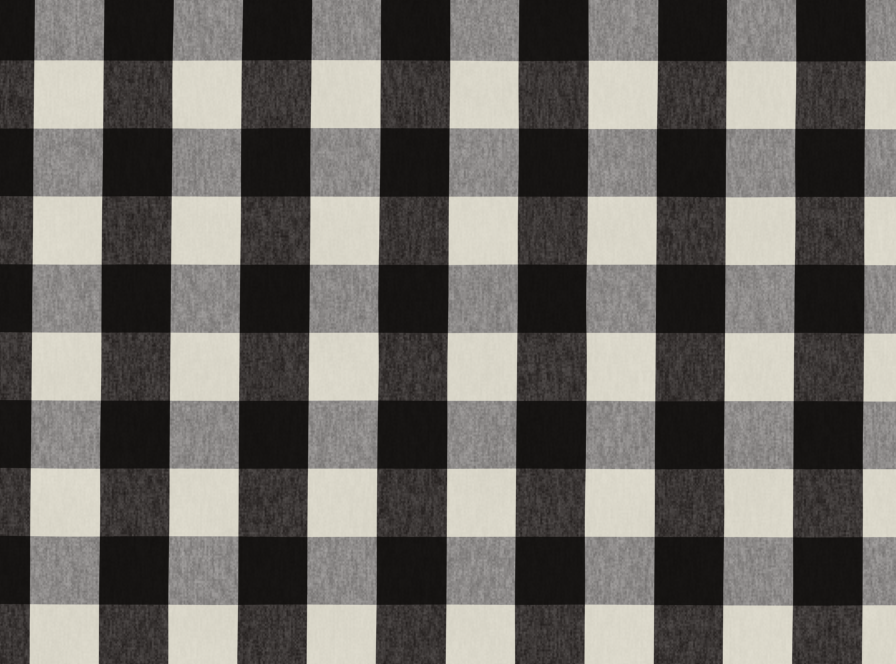
A WebGL 1 fragment shader for this pattern:

```glsl
precision highp float;
// Black and cream buffalo check cotton with mottled woven half-tones.
uniform vec2 u_resolution;

float hash(vec2 p) {
  return fract(sin(dot(p, vec2(12.9898, 78.233))) * 43758.5453);
}

float noise(vec2 p) {
  vec2 i = floor(p), f = fract(p);
  f = f * f * (3.0 - 2.0 * f);
  return mix(mix(hash(i), hash(i + vec2(1.0, 0.0)), f.x),
             mix(hash(i + vec2(0.0, 1.0)), hash(i + vec2(1.0, 1.0)), f.x), f.y);
}

// 1 in the first half of every unit repeat, 0 in the second half.
float paleBand(float t, float blur) {
  float inside = 0.25 - abs(fract(t + 0.25) - 0.5);
  return smoothstep(-blur, blur, inside);
}

void main() {
  vec2 p = gl_FragCoord.xy / u_resolution.y;
  float pixel = 1.0 / u_resolution.y;

  // The warp leans slightly to the right, and the cloth edges waver.
  vec2 waver = 0.0016 * (vec2(noise(p * 9.0), noise(p * 9.0 + 31.0)) - 0.5);
  vec2 cloth = p + waver;
  cloth.x -= 0.0439 + 0.0088 * p.y - 0.0024 * p.x * p.y;
  cloth.y -= 0.807 - 0.0012 * p.x;
  vec2 repeats = cloth / vec2(0.2090, 0.2049);

  float blur = 0.8 * pixel / 0.207;
  float warp = paleBand(repeats.x, blur);
  float weft = paleBand(repeats.y, blur);

  // Four colours from crossing pale and black threads.
  vec3 blackRow = mix(vec3(0.085, 0.077, 0.072), vec3(0.55, 0.54, 0.535), warp);
  vec3 paleRow = mix(vec3(0.23, 0.213, 0.208), vec3(0.855, 0.842, 0.79), warp);
  vec3 color = mix(blackRow, paleRow, weft);

  // Slubs along the warp and weft, plus fine thread grain.
  float warpSlub = noise(p * vec2(330.0, 65.0)) - 0.5;
  float weftSlub = noise(p * vec2(70.0, 300.0) + 17.0) - 0.5;
  float grain = noise(p * vec2(400.0, 340.0) + 53.0) - 0.5;
  float cloud = noise(p * 14.0 + 7.0) - 0.5;

  // Mixed squares show the weave far more than solid ones.
  float mixed = abs(warp - weft);
  float weave = 0.09 * warpSlub + 0.03 * weftSlub + 0.10 * grain;
  color += weave * mix(0.12 + 0.08 * warp * weft, 1.0, mixed);
  color += cloud * 0.012 * (0.3 + warp);

  gl_FragColor = vec4(clamp(color, 0.0, 1.0), 1.0);
}
```
